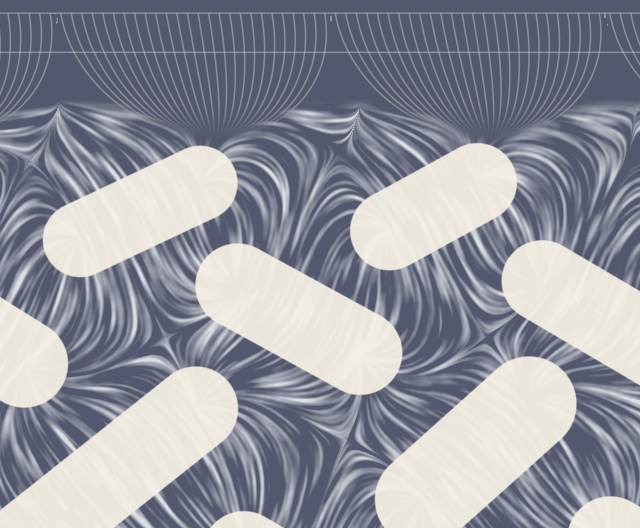
This pattern is drawn by a Shadertoy shader. Its source:

```glsl
// Field lines combed between pale tilted capsules, with fans of lines rising to a plate.

const int COUNT = 11;
const float MIRROR_Y = 0.19;   // height where the field runs level
const float PLATE_Y = 0.025;
const vec3 SLATE = vec3(0.325, 0.345, 0.43);
const vec3 CHALK = vec3(0.86, 0.87, 0.89);
const vec3 CREAM = vec3(0.922, 0.902, 0.86);
const vec3 SAND = vec3(0.66, 0.66, 0.65);

// Capsule axes, y pointing down, in units of canvas height
const vec4 AXES[COUNT] = vec4[COUNT](
    vec4(0.379, 0.347, 0.152, 0.454), vec4(0.904, 0.346, 0.738, 0.437),
    vec4(0.450, 0.541, 0.682, 0.668), vec4(1.027, 0.532, 1.262, 0.670),
    vec4(-0.173, 0.552, 0.046, 0.689), vec4(0.371, 0.774, 0.055, 1.025),
    vec4(1.002, 0.765, 0.800, 0.946), vec4(0.462, 1.047, 0.694, 1.183),
    vec4(1.156, 1.022, 1.388, 1.160), vec4(-0.142, 0.340, -0.370, 0.470),
    vec4(1.443, 0.340, 1.310, 0.450));
const float RADII[COUNT] = float[COUNT](0.071, 0.075, 0.080, 0.077, 0.083,
    0.080, 0.090, 0.079, 0.082, 0.070, 0.070);

float hash(vec2 p) {
    vec3 q = fract(vec3(p.xyx) * 0.1031);
    q += dot(q, q.yzx + 33.33);
    return fract((q.x + q.y) * q.z);
}

float noise(vec2 p) {
    vec2 i = floor(p), f = fract(p);
    f = f * f * (3.0 - 2.0 * f);
    return mix(mix(hash(i), hash(i + vec2(1, 0)), f.x),
               mix(hash(i + vec2(0, 1)), hash(i + vec2(1, 1)), f.x), f.y);
}

// Vector from the nearest point of a segment to p
vec2 fromSegment(vec2 p, vec2 a, vec2 b) {
    vec2 ab = b - a;
    return p - a - ab * clamp(dot(p - a, ab) / dot(ab, ab), 0.0, 1.0);
}

float capsules(vec2 p) {
    float d = 1e3;
    for (int i = 0; i < COUNT; i++)
        d = min(d, length(fromSegment(p, AXES[i].xy, AXES[i].zw)) - RADII[i]);
    return d;
}

// Unit field direction; the tilt of a capsule sets its charge
vec2 field(vec2 p) {
    vec2 sum = vec2(0.0);
    vec2 image = vec2(p.x, 2.0 * MIRROR_Y - p.y);
    for (int i = 0; i < COUNT; i++) {
        vec4 s = AXES[i];
        float charge = sign(s.x - s.z);
        vec2 v = fromSegment(p, s.xy, s.zw);
        vec2 m = fromSegment(image, s.xy, s.zw);
        sum += charge * v / (dot(v, v) + 1e-5);
        sum += charge * vec2(m.x, -m.y) / (dot(m, m) + 1e-5);
    }
    return sum / (length(sum) + 1e-4);
}

// Noise averaged along the field in both directions
float strokes(vec2 p, float stepSize, float scale) {
    float sum = noise(p * scale), total = 1.0;
    for (int side = -1; side <= 1; side += 2) {
        vec2 q = p;
        for (int i = 1; i <= 11; i++) {
            q += field(q) * stepSize * float(side);
            float weight = 1.0 - float(i) / 14.0;
            sum += noise(q * scale) * weight;
            total += weight;
        }
    }
    return sum / total;
}

float band(float d, float halfWidth, float soft) {
    return 1.0 - smoothstep(halfWidth - soft, halfWidth + soft, abs(d));
}

void mainImage(out vec4 fragColor, in vec2 fragCoord) {
    float px = 1.0 / iResolution.y;
    vec2 p = vec2(fragCoord.x, iResolution.y - fragCoord.y) * px;

    // Fan coordinates: lines narrow from the plate to each base
    float t = (p.y - PLATE_Y) / 0.235;
    float offset = p.x - 0.365 - 0.04 * t;
    float cell = floor(offset / 0.52 + 0.5);
    float across = (offset - cell * 0.52) / (0.26 * sqrt(max(1.0 - t * t, 0.02)));
    float lane = across * 13.0;
    float slope = length(vec2(dFdx(lane), dFdy(lane))) * iResolution.y;
    float laneGap = (abs(fract(lane) - 0.5)) / max(slope, 1.0);

    // Combed strokes below the fans
    float base = p.x - 0.405 - cell * 0.52;
    float ceiling = MIRROR_Y + 0.07 * exp(-base * base / 0.012);
    float comb = strokes(p, 0.0045, 145.0);
    float level = clamp((comb - 0.455) / 0.22, 0.0, 1.0);
    float below = smoothstep(ceiling - 0.005, ceiling + 0.025, p.y);
    vec3 color = mix(SLATE, CHALK, level * below);

    // Fan lines and the two level rules
    float fan = band(laneGap, 0.0014, px * 0.7) * step(abs(across), 1.0);
    fan *= step(PLATE_Y, p.y) * (1.0 - smoothstep(0.7, 1.03, t));
    color = mix(color, SAND, fan * 0.7);
    float rules = band(p.y - PLATE_Y, 0.0013, px * 0.7)
                + band(p.y - 0.099, 0.0013, px * 0.7);
    color = mix(color, vec3(0.68, 0.70, 0.75), rules * 0.65);

    // Capsules with faint strokes inside
    float d = capsules(p);
    vec3 inside = CREAM + 0.035 * level;
    color = mix(inside, color, smoothstep(-px, px, d));
    fragColor = vec4(color, 1.0);
}
```
